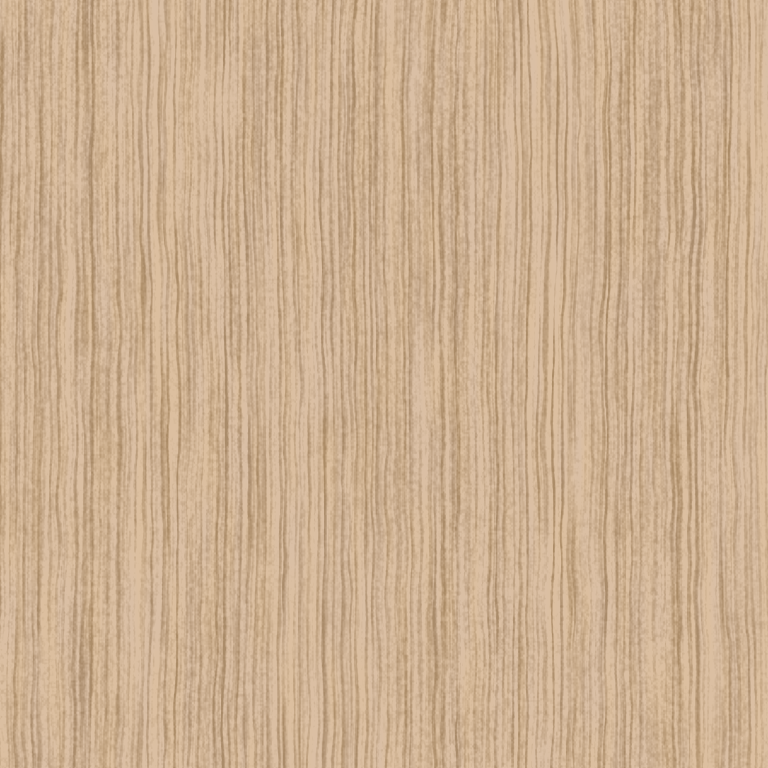
A Shadertoy shader for this texture:

```glsl
// Pale oak veneer with dense, fine, upright grain.
// Jittered cells give wavering dark fibres, laid over stretched noise
// for faint bands and narrow streaks, with a crisp speckle of pores.

const vec3 PALE_OAK = vec3(0.847, 0.737, 0.620);
const vec3 DARK_OAK = vec3(0.692, 0.572, 0.438);
const vec3 WARM_TINT = vec3(0.008, 0.000, -0.026);

float hash(vec2 p) {
    vec3 q = fract(vec3(p.xyx) * 0.1031);
    q += dot(q, q.yzx + 33.33);
    return fract((q.x + q.y) * q.z);
}

float noise(vec2 p) {
    vec2 cell = floor(p);
    vec2 f = fract(p);
    f = f * f * f * (f * (f * 6.0 - 15.0) + 10.0);
    float low = mix(hash(cell), hash(cell + vec2(1.0, 0.0)), f.x);
    float high = mix(hash(cell + vec2(0.0, 1.0)), hash(cell + vec2(1.0)), f.x);
    return mix(low, high, f.y);
}

float fbm(vec2 p) {
    float sum = 0.0;
    float weight = 0.55;
    for (int i = 0; i < 3; i++) {
        sum += weight * noise(p);
        p = p * 2.03 + 17.7;
        weight *= 0.5;
    }
    return sum / 0.9625;
}

// Bends the grain: a slow sway plus a small waver shared by close fibres.
vec2 bendGrain(vec2 p) {
    float sway = 0.018 * (noise(p * vec2(4.0, 2.4) + 5.0) - 0.5);
    float waver = 0.004 * (noise(p * vec2(24.0, 14.0) + 41.0) - 0.5);
    return vec2(p.x + sway + waver, p.y);
}

// One fibre per cell, sharp on the left and fading to the right.
float fibres(vec2 p, float count, float seed, float pixel) {
    float x = p.x * count;
    float blur = pixel * count * 0.5;
    float darkest = 0.0;
    for (int i = -1; i <= 1; i++) {
        float id = floor(x) + float(i);
        vec2 key = vec2(id + 300.0, seed);
        float wobble = noise(vec2(id * 3.0 + seed, p.y * 26.0)) - 0.5;
        float centre = id + 0.5 + 0.5 * (hash(key) - 0.5) + 0.24 * wobble;
        float swell = noise(vec2(id * 5.0 + seed, p.y * 16.0 + 60.0));
        float width = mix(0.16, 0.31, hash(key + 7.0)) * (0.6 + 0.8 * swell);
        float d = x - centre;
        float side = d < 0.0 ? width * 0.8 : width * 1.4;
        float line = 1.0 - smoothstep(0.25 * side, side + blur, abs(d));
        float fade = noise(vec2(id * 7.0 + seed, p.y * 8.0 + 90.0));
        float strength = mix(0.5, 1.0, hash(key + 19.0));
        strength *= smoothstep(-0.2, 0.6, fade);
        darkest = max(darkest, line * strength);
    }
    return darkest;
}

void mainImage(out vec4 fragColor, in vec2 fragCoord) {
    vec2 uv = fragCoord / iResolution.y;
    float pixel = 1.0 / iResolution.y;
    vec2 grain = bendGrain(uv);

    // Faint bands and narrow streaks along the grain
    float band = smoothstep(0.22, 0.78, fbm(grain * vec2(15.0, 1.2) + 3.0));
    float streak = smoothstep(0.2, 0.8, fbm(grain * vec2(115.0, 5.0) + 29.0));

    // Main fibres with finer ones between them
    float coarse = fibres(grain, 96.0, 11.0, pixel);
    float fine = fibres(grain, 154.0, 53.0, pixel);

    // Pores: short flecks that break up the fibres
    float fleck = noise(uv * vec2(290.0, 180.0)) - 0.5;
    float dust = noise(uv * vec2(450.0, 390.0) + 71.0) - 0.5;
    float pores = (0.38 * fleck + 0.32 * dust) * (0.8 + 0.4 * band);

    float tone = -0.27 + 0.09 * band + 0.34 * streak;
    tone += 0.88 * coarse + 0.40 * fine + pores;
    tone = clamp(tone, -0.08, 1.15);

    // Colour drifts between greyish and honey
    float warmth = noise(grain * vec2(95.0, 10.0) + 83.0) - 0.5;
    vec3 wood = mix(PALE_OAK, DARK_OAK, tone) + WARM_TINT * warmth;
    fragColor = vec4(wood, 1.0);
}
```
